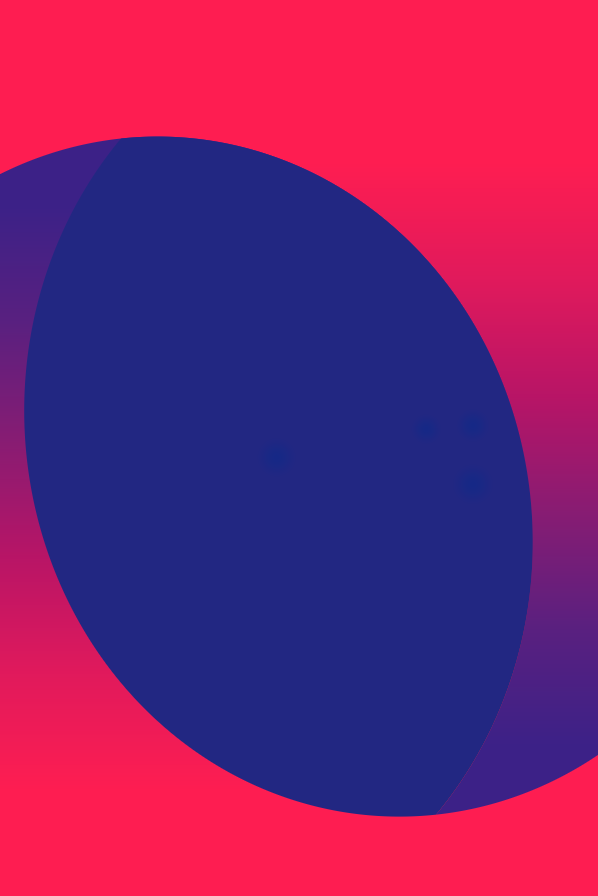
This background is drawn by a WebGL 2 fragment shader. Its source:

```glsl
#version 300 es
precision highp float;

uniform vec2 u_resolution;
out vec4 fragColor;

// Lengths are fractions of the canvas height, measured from its middle.
const vec2 LENS_CENTER = vec2(-0.0229, -0.0319);
const vec2 DISC_OFFSET = vec2(0.1348, 0.0736);
const vec2 DISC_RADII = vec2(0.4186, 0.4531);
const float FADE_START = 0.350;
const float FADE_END = -0.301;

const vec3 RED = vec3(0.995, 0.115, 0.318);
const vec3 NAVY = vec3(0.135, 0.152, 0.510);
const vec3 STAIN_BLUE = vec3(0.070, 0.160, 0.530);
const float STAIN_STRENGTH = 0.75;

// Evenly spaced stops of the disc gradient, from red to violet.
const int STOP_COUNT = 6;
const vec3 STOPS[STOP_COUNT] = vec3[](
    RED,
    vec3(0.88, 0.10, 0.36),
    vec3(0.72, 0.08, 0.40),
    vec3(0.53, 0.11, 0.45),
    vec3(0.35, 0.125, 0.50),
    vec3(0.235, 0.13, 0.53));

// Faint stains inside the lens: centre and radius.
const int STAIN_COUNT = 4;
const vec3 STAINS[STAIN_COUNT] = vec3[](
    vec3(-0.002, 0.0215, 0.026),
    vec3(0.217, 0.057, 0.022),
    vec3(0.217, -0.0085, 0.027),
    vec3(0.165, 0.053, 0.020));

// Approximate signed distance to an ellipse.
float ellipseDistance(vec2 p, vec2 radii) {
    float k = length(p / radii);
    float slope = length(p / (radii * radii));
    return k * (k - 1.0) / max(slope, 1e-4);
}

float coverage(float dist, float pixel) {
    return clamp(0.5 - dist / pixel, 0.0, 1.0);
}

// Disc colour at a height relative to the lens centre.
vec3 discColor(float height) {
    float t = clamp((FADE_START - height) / (FADE_START - FADE_END), 0.0, 1.0);
    float position = t * float(STOP_COUNT - 1);
    int index = min(int(position), STOP_COUNT - 2);
    return mix(STOPS[index], STOPS[index + 1], position - float(index));
}

vec3 lensColor(vec2 p) {
    float stain = 0.0;
    for (int i = 0; i < STAIN_COUNT; i++) {
        float d = length(p - STAINS[i].xy) / STAINS[i].z;
        stain = max(stain, 1.0 - smoothstep(0.0, 1.0, d));
    }
    return mix(NAVY, STAIN_BLUE, stain * STAIN_STRENGTH);
}

void main() {
    float pixel = 1.0 / u_resolution.y;
    vec2 p = (gl_FragCoord.xy - 0.5 * u_resolution) * pixel - LENS_CENTER;

    // The two discs mirror each other through the lens centre.
    float leftDisc = coverage(ellipseDistance(p + DISC_OFFSET, DISC_RADII), pixel);
    float rightDisc = coverage(ellipseDistance(p - DISC_OFFSET, DISC_RADII), pixel);

    vec3 color = mix(RED, discColor(p.y), rightDisc);
    color = mix(color, discColor(-p.y), leftDisc);

    // Their overlap forms the solid lens.
    color = mix(color, lensColor(p), leftDisc * rightDisc);
    fragColor = vec4(color, 1.0);
}
```
